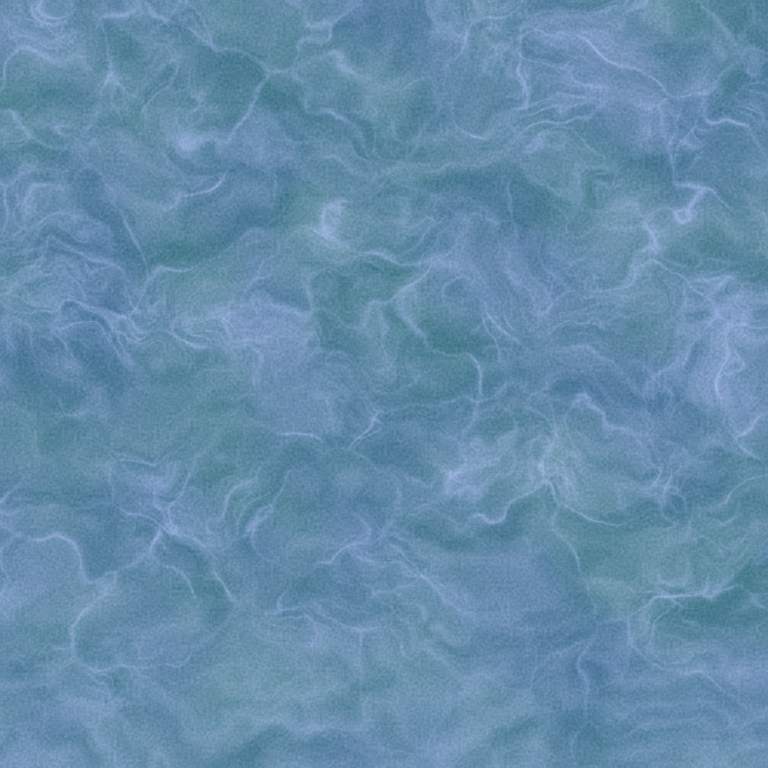
Give the GLSL for this texture, as a Shadertoy shader.

```glsl
// Rippling blue pool water with lilac caustic veins, crisp pale veils and fine grain.
#define CELL_SCALE 7.0
#define FILAMENT_SCALE 13.0
#define WARP 0.17
#define VEIN_SHARPNESS 30.0
#define VEIN_GAIN 0.72
#define VEIL_CONTRAST 1.75
#define GRAIN_SCALE 250.0
#define GRAIN_AMOUNT 0.085
#define DEEP_BLUE vec3(0.305, 0.482, 0.600)
#define PALE_BLUE vec3(0.440, 0.577, 0.705)
#define GREEN_SHIFT vec3(-0.008, 0.010, -0.026)
#define LILAC_LIGHT vec3(0.690, 0.760, 0.960)

vec2 hash22(vec2 p) {
    vec3 q = fract(vec3(p.xyx) * vec3(0.1031, 0.1030, 0.0973));
    q += dot(q, q.yzx + 33.33);
    return fract((q.xx + q.yz) * q.zy);
}

float cornerSlope(vec2 cell, vec2 offset) {
    return dot(hash22(cell) * 2.0 - 1.0, offset);
}

// Gradient noise, centred on zero
float noise(vec2 p) {
    vec2 i = floor(p), f = fract(p);
    vec2 u = f * f * f * (f * (f * 6.0 - 15.0) + 10.0);
    vec2 e = vec2(1.0, 0.0);
    float low = mix(cornerSlope(i, f), cornerSlope(i + e, f - e), u.x);
    float high = mix(cornerSlope(i + e.yx, f - e.yx), cornerSlope(i + 1.0, f - 1.0), u.x);
    return mix(low, high, u.y);
}

float fbm(vec2 p) {
    float sum = 0.0, amplitude = 0.6;
    for (int octave = 0; octave < 4; octave++) {
        sum += amplitude * noise(p);
        p = mat2(1.6, 1.2, -1.2, 1.6) * p + 19.7;
        amplitude *= 0.5;
    }
    return sum;
}

// Bright crease along the zero contour of the noise
float crease(vec2 p, float sharpness) {
    float n = noise(p);
    return exp(-sharpness * sqrt(n * n + 0.0002));
}

// Crisp-edged sheet of light, brightest at its rim
float sheet(vec2 p) {
    float n = noise(p) - 0.06;
    return smoothstep(-0.02, 0.03, n) * (0.45 + 0.55 * exp(-9.0 * max(n, 0.0)));
}

// Gap between the two nearest scattered points: zero on cell borders
float cellBorder(vec2 p) {
    vec2 cell = floor(p), f = fract(p);
    float nearest = 9.0, second = 9.0;
    for (int y = -1; y <= 1; y++) {
        for (int x = -1; x <= 1; x++) {
            vec2 neighbour = vec2(x, y);
            float d = length(neighbour + hash22(cell + neighbour + 71.0) - f);
            second = min(second, max(nearest, d));
            nearest = min(nearest, d);
        }
    }
    return second - nearest;
}

void mainImage(out vec4 fragColor, in vec2 fragCoord) {
    vec2 uv = fragCoord / iResolution.y;

    // Refraction bends every layer together
    vec2 flow = vec2(fbm(uv * 5.0 + 3.1), fbm(uv * 5.0 + 47.3));
    vec2 ripple = vec2(noise(uv * 19.0 + 8.0), noise(uv * 19.0 + 31.0));
    vec2 p = uv * vec2(1.0, 1.3) + WARP * flow + 0.03 * ripple;

    // Where light gathers, and where long swells replace the net
    float energy = smoothstep(-0.14, 0.25, fbm(uv * 5.0 + 83.0));
    float turmoil = smoothstep(-0.12, 0.16, fbm(uv * 6.0 + 140.0));
    float glint = smoothstep(0.0, 0.4, noise(uv * 15.0 + 260.0));
    float swellZone = 1.0 - smoothstep(0.06, 0.25, uv.y + 0.2 * flow.x);
    float netZone = 1.0 - 0.7 * swellZone;

    // Caustic net, finer nets inside it, filaments and sheets
    float border = cellBorder(p * CELL_SCALE);
    float net = exp(-VEIN_SHARPNESS * sqrt(border * border + 0.0002));
    net *= mix(0.15, 0.9, energy) + 1.1 * glint;
    float fineBorder = cellBorder(p * CELL_SCALE * 2.3 + 1.2 * flow + 9.0);
    float fineNet = exp(-16.0 * fineBorder) * turmoil * (0.3 + glint);
    float filament = crease(p * FILAMENT_SCALE + 1.5 * flow + 11.0, VEIN_SHARPNESS);
    float wisp = crease(p * FILAMENT_SCALE * 2.0 + 2.0 * flow + 57.0, 16.0);
    float sheets = sheet(p * vec2(13.0, 16.0) + 33.0) + 0.6 * sheet(p * vec2(26.0, 30.0) + 90.0);
    float swell = crease(uv * vec2(7.0, 15.0) + 2.2 * flow + 23.0, 9.0);
    float light = netZone * (net + 0.55 * fineNet + filament * mix(0.12, 0.6, turmoil)
                + 0.32 * wisp * turmoil + 0.27 * sheets * turmoil * energy)
                + 0.36 * swell * swellZone;

    // Cloudy water body drifting between green and blue
    float veil = fbm(p * vec2(4.5, 7.0) + 201.0) + 0.7 * fbm(p * vec2(13.0, 18.0) + 5.0);
    float tone = clamp(0.42 + VEIL_CONTRAST * veil + 0.08 * swellZone, -0.1, 1.1);
    vec3 color = mix(DEEP_BLUE, PALE_BLUE, tone);
    float hue = clamp(0.35 + 4.0 * fbm(uv * 5.0 + 310.0), -0.5, 1.2);
    color += GREEN_SHIFT * hue;

    // Lilac light and fine surface grain
    color = mix(color, LILAC_LIGHT, 1.0 - exp(-VEIN_GAIN * light));
    color += GRAIN_AMOUNT * noise(uv * GRAIN_SCALE);
    fragColor = vec4(clamp(color, 0.0, 1.0), 1.0);
}
```
